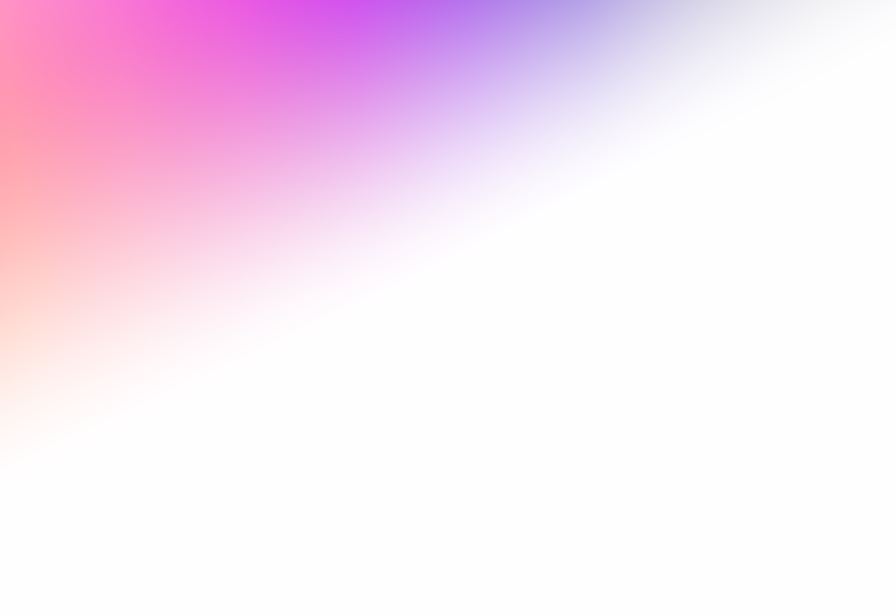
Reproduce this background procedurally as a Shadertoy shader.

```glsl
const int STOPS = 8;
const float STOP_SPACING = 0.19;
const vec3 PAPER = vec3(1.0, 0.997, 1.0);

// Smoothly blended ramp of evenly spaced pigments, from rose to slate
vec3 pigmentRamp(float position) {
    vec3 pigments[STOPS] = vec3[STOPS](
        vec3(1.00, 0.58, 0.77), vec3(0.98, 0.47, 0.83),
        vec3(0.92, 0.32, 0.88), vec3(0.78, 0.17, 0.92),
        vec3(0.55, 0.155, 0.89), vec3(0.35, 0.20, 0.79),
        vec3(0.42, 0.38, 0.67), vec3(0.50, 0.50, 0.60));
    float stop = clamp(position / STOP_SPACING, 0.0, float(STOPS - 1));
    int lower = min(int(stop), STOPS - 2);
    return mix(pigments[lower], pigments[lower + 1], stop - float(lower));
}

// Blue drains away with depth, turning the left side to peach
vec3 warmWithDepth(vec3 pigment, vec2 place) {
    float warmth = 1.0 - smoothstep(0.5, 0.9, place.x);
    pigment.b -= 0.52 * min(place.y, 0.65) * warmth;
    return pigment;
}

// Diagonal fade away from the upper left corner
float glowCoverage(vec2 place, float slope) {
    return 1.0 - smoothstep(0.08, 0.82, place.y + slope * place.x);
}

void mainImage(out vec4 fragColor, in vec2 fragCoord) {
    // Canvas heights, measured right and down from the upper left
    vec2 place = vec2(fragCoord.x, iResolution.y - fragCoord.y) / iResolution.y;

    vec3 pigment = warmWithDepth(pigmentRamp(place.x - 0.1 * place.y), place);
    vec3 color = mix(PAPER, pigment, glowCoverage(place, 0.5));
    fragColor = vec4(color, 1.0);
}
```
